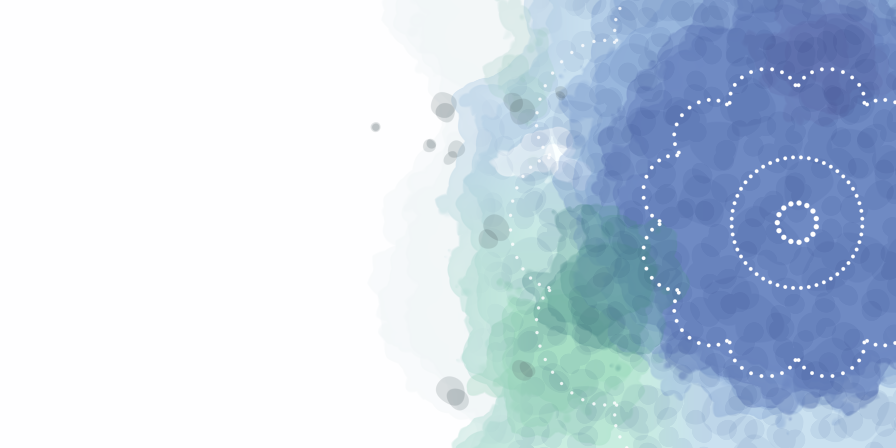
Write a Shadertoy shader that draws this background.

```glsl
const vec3 PAPER = vec3(0.996, 0.996, 1.0);
const vec3 MIST = vec3(0.935, 0.957, 0.965);
const vec3 SKY = vec3(0.67, 0.79, 0.89);
const vec3 MINT = vec3(0.66, 0.85, 0.81);
const vec3 GREEN = vec3(0.52, 0.79, 0.67);
const vec3 TEAL = vec3(0.30, 0.55, 0.55);
const vec3 BLUE = vec3(0.48, 0.61, 0.81);
const vec3 DEEP = vec3(0.36, 0.46, 0.71);
const vec3 INDIGO = vec3(0.33, 0.37, 0.62);
const vec3 GREY = vec3(0.36, 0.42, 0.44);
const vec2 FLOWER = vec2(1.779, 0.503);
const float PETALS = 12.0;
const float TAU = 6.2831853;

// Drops: centre and radius
const vec3 DROPS[9] = vec3[9](
    vec3(0.99, 0.766, 0.036), vec3(0.956, 0.672, 0.018), vec3(1.016, 0.665, 0.024),
    vec3(1.164, 0.752, 0.036), vec3(1.11, 0.492, 0.036), vec3(1.008, 0.128, 0.040),
    vec3(1.164, 0.172, 0.028), vec3(0.84, 0.717, 0.014), vec3(1.255, 0.797, 0.017));

vec2 hash2(vec2 p) {
    return fract(sin(vec2(dot(p, vec2(127.1, 311.7)), dot(p, vec2(269.5, 183.3)))) * 43758.5);
}

// Cellular noise, highest at the cell points
float lobes(vec2 p) {
    vec2 cell = floor(p);
    float nearest = 4.0;
    for (int j = -1; j <= 1; j++)
        for (int i = -1; i <= 1; i++) {
            vec2 c = cell + vec2(i, j);
            vec2 toPoint = c + hash2(c) - p;
            nearest = min(nearest, dot(toPoint, toPoint));
        }
    return 0.5 - sqrt(nearest);
}

float ragged(vec2 p, float seed) {
    vec2 q = p + seed * vec2(1.7, 2.3);
    return 0.085 * lobes(q * 8.0) + 0.03 * lobes(q * 24.0)
         + 0.008 * sin(q.y * 31.0 + 2.0 * sin(q.x * 17.0));
}

// Three translucent coats with darker rims
vec3 wash(vec3 base, vec3 ink, float inside, vec2 p, float seed, float strength) {
    for (int k = 0; k < 3; k++) {
        float d = inside + ragged(p, seed + float(k)) - 0.03 * float(k);
        float coat = smoothstep(-0.003, 0.005, d);
        float rim = exp(-abs(d) * 90.0);
        base = mix(base, ink, coat * strength * (0.9 + 0.2 * rim));
    }
    return base;
}

float oval(vec2 p, vec2 centre, vec2 radii) {
    return (1.0 - length((p - centre) / radii)) * min(radii.x, radii.y);
}

float bump(float x, float centre, float width) {
    float t = (x - centre) / width;
    return exp(-t * t);
}

float dot2D(vec2 p, float radius, float aa) {
    return 1.0 - smoothstep(radius - aa, radius + aa, length(p));
}

// Folds the plane into equal sectors pointing along +y
vec2 sector(vec2 p, float count, float turn) {
    float size = TAU / count;
    float a = mod(atan(p.y, p.x) - turn * size, size) - 0.5 * size;
    return length(p) * vec2(sin(a), cos(a));
}

// Dotted scallops: span.x is the half width, span.y the height
float scallops(vec2 p, float turn, float base, vec2 span, int count, float radius, float aa) {
    vec2 q = sector(p, PETALS, turn);
    float ink = 0.0;
    for (int i = 0; i < count; i++) {
        float a = 0.5 * TAU * (float(i) + 0.5) / float(count);
        ink = max(ink, dot2D(q - vec2(0.0, base) - span * vec2(cos(a), sin(a)), radius, aa));
    }
    return ink;
}

void mainImage(out vec4 fragColor, in vec2 fragCoord) {
    vec2 p = fragCoord / iResolution.y;
    p.x += 1.0 - 0.5 * iResolution.x / iResolution.y;
    float aa = 0.75 / iResolution.y;

    // Pale margin and the tinted wash beside it
    float mistEdge = 0.87 + 0.12 * bump(p.y, 0.74, 0.12) + 0.18 * bump(p.y, 0.0, 0.16)
                   - 0.035 * bump(p.y, 0.32, 0.12);
    float tintEdge = 1.02 + 0.14 * smoothstep(0.77, 0.88, p.y) + 0.08 * bump(p.y, 0.11, 0.06);
    float cool = max(smoothstep(0.35, 0.75, p.y), smoothstep(1.4, 1.6, p.x));
    vec3 col = wash(PAPER, MIST, p.x - mistEdge, p, 1.0, 0.4);
    col = wash(col, mix(MINT, SKY, cool), p.x - tintEdge, p, 5.0, 0.4);

    // Colour pools from light to dark
    col = wash(col, GREEN, oval(p, vec2(1.26, 0.2), vec2(0.18, 0.17)), p, 9.0, 0.28);
    col = wash(col, MINT * 0.93, oval(p, vec2(1.17, 0.82), vec2(0.05, 0.13)), p, 13.0, 0.25);
    col = wash(col, PAPER, oval(p, vec2(1.235, 0.645), vec2(0.07, 0.035)), p, 17.0, 0.5);
    col = wash(col, BLUE, oval(p, vec2(1.74, 0.63), vec2(0.48, 0.55)), p, 21.0, 0.36);
    col = wash(col, DEEP, oval(p, vec2(1.79, 0.57), vec2(0.44, 0.47)), p, 25.0, 0.42);
    col = wash(col, INDIGO, oval(p, vec2(1.84, 0.87), vec2(0.14, 0.13)), p, 29.0, 0.22);
    col = wash(col, TEAL, oval(p, vec2(1.36, 0.37), vec2(0.15, 0.16)), p, 33.0, 0.32);

    // Mottled stains
    float wet = smoothstep(0.0, 0.2, p.x - tintEdge);
    for (int k = 0; k < 3; k++) {
        float stain = lobes(p * (7.0 + 5.0 * float(k)) + 0.06 * sin(p.yx * 40.0));
        col *= 1.0 - wet * vec3(0.06, 0.05, 0.03) * (smoothstep(0.1, 0.13, stain) - 0.35);
    }

    // Grey drops, each a pair of overlapping discs
    for (int i = 0; i < 9; i++) {
        vec3 drop = DROPS[i];
        vec2 q = p - drop.xy + 0.003 * sin(p.yx * 70.0 + float(i));
        vec2 shift = drop.z * (hash2(drop.xy) - 0.5) * 1.6;
        float ink = dot2D(q, drop.z * 0.8, aa) + dot2D(q - shift, drop.z * 0.6, aa);
        col = mix(col, GREY, 0.2 * ink);
    }

    // Dotted flower and its wider echo
    vec2 f = p - FLOWER;
    float dots = scallops(f, 0.0, 0.287, vec2(0.077, 0.065), 10, 0.0042, aa);
    dots = max(dots, 0.85 * scallops(f, 0.5, 0.543, vec2(0.146, 0.097), 14, 0.0036, aa));
    dots = max(dots, dot2D(sector(f, 52.0, 0.0) - vec2(0.0, 0.146), 0.0042, aa));
    dots = max(dots, dot2D(sector(f, 15.0, 0.0) - vec2(0.0, 0.044), 0.0058, aa));
    fragColor = vec4(mix(col, PAPER, dots), 1.0);
}
```
